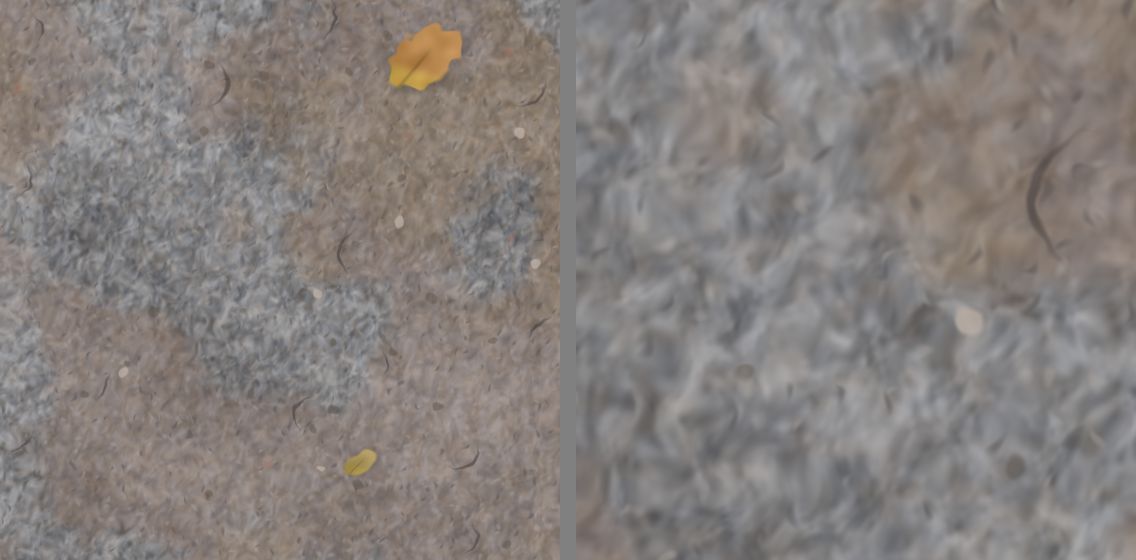
Left: the whole. Right: its middle third, enlarged.
This texture is drawn by a WebGL 2 fragment shader. Its source:

```glsl
#version 300 es
precision highp float;

uniform vec2 u_resolution;
out vec4 fragColor;

float hash(vec2 p) {
    vec3 q = fract(p.xyx * vec3(0.1031, 0.1030, 0.0973));
    q += dot(q, q.yzx + 33.33);
    return fract((q.x + q.y) * q.z);
}

float noise(vec2 p) {
    vec2 i = floor(p), f = fract(p);
    f = f * f * (3.0 - 2.0 * f);
    vec2 e = vec2(0.0, 1.0);
    return mix(mix(hash(i), hash(i + e.yx), f.x),
               mix(hash(i + e), hash(i + e.yy), f.x), f.y);
}

mat2 rotation(float a) {
    float c = cos(a), s = sin(a);
    return mat2(c, -s, s, c);
}

float fbm(vec2 p) {
    float sum = 0.0, amp = 0.53;
    for (int i = 0; i < 4; i++) {
        sum += amp * noise(p);
        p = rotation(0.6) * p * 2.03 + 17.3;
        amp *= 0.5;
    }
    return sum;
}

// Coverage of scattered, bent ellipses; half sizes are in canvas units
float scatter(vec2 p, float cells, float density, vec2 halfSize, float bend, float spread, float seed) {
    vec2 g = p * cells, id = floor(g);
    float cover = 0.0;
    for (int y = -1; y <= 1; y++) {
        for (int x = -1; x <= 1; x++) {
            vec2 c = id + vec2(x, y), k = c + seed;
            vec2 center = c + 0.15 + 0.7 * vec2(hash(k + 11.0), hash(k + 37.0));
            vec2 q = rotation(-0.35 + spread * (hash(k + 53.0) - 0.5)) * (g - center) / cells;
            vec2 size = halfSize * mix(0.55, 1.25, hash(k + 71.0));
            q.x += bend * (hash(k + 83.0) - 0.5) * q.y * q.y / size.y;
            float d = (length(q / size) - 1.0) * min(size.x, size.y);
            float present = step(hash(k + 97.0), density);
            cover = max(cover, present * (1.0 - smoothstep(-0.002, 0.002, d)));
        }
    }
    return cover;
}

// Signed distance to a pointed, ragged oval along the x axis
float leafDistance(vec2 q, vec2 halfSize, float ragged) {
    vec2 n = abs(q / halfSize);
    float d = (pow(n.x, 2.4) + pow(n.y, 1.5) - 1.0) * halfSize.y * 0.55;
    return d + ragged * (noise(q * 55.0 + 9.0) - 0.5);
}

float fill(float d, float soft) {
    return 1.0 - smoothstep(-soft, soft, d);
}

vec3 ground(vec2 p) {
    vec2 warp = vec2(noise(p * 38.0), noise(p * 38.0 + 50.0)) - 0.5;
    float gravel = smoothstep(0.47, 0.62, fbm(p * 4.3 + vec2(3.1, 8.4)));
    float ochre = smoothstep(0.5, 0.7, fbm(p * 4.0 + vec2(41.0, 22.0)));

    vec3 col = mix(vec3(0.537, 0.492, 0.472), vec3(0.507, 0.503, 0.508), gravel);
    col = mix(col, vec3(0.540, 0.482, 0.415), 0.6 * ochre * (1.0 - gravel));
    col += 0.15 * (fbm(p * 6.5 + 71.0) - 0.5);

    // Fine grain, rougher on the gravel
    vec2 g = rotation(-0.35) * (p + 0.012 * warp) * vec2(1.15, 0.85);
    float grain = 0.11 * (noise(g * 58.0) - 0.5) + 0.12 * (noise(g * 115.0 + 7.0) - 0.5)
                + 0.05 * (noise(g * 210.0 + 19.0) - 0.5);
    col += grain * mix(0.75, 1.3, gravel);
    vec3 tint = vec3(1.0, 0.1, -1.0) * (noise(p * 75.0 + 31.0) - 0.5);
    return col + 0.025 * tint;
}

vec3 debris(vec3 col, vec2 p) {
    vec2 q = p + 0.006 * (vec2(noise(p * 90.0), noise(p * 90.0 + 23.0)) - 0.5);
    col = mix(col, vec3(0.34, 0.32, 0.32), 0.50 * scatter(q, 34.0, 0.32, vec2(0.0024, 0.0055), 0.6, 1.6, 100.0));
    col = mix(col, vec3(0.66, 0.64, 0.62), 0.42 * scatter(q, 38.0, 0.30, vec2(0.0028, 0.0048), 0.0, 2.2, 200.0));
    col = mix(col, vec3(0.35, 0.31, 0.27), 0.45 * scatter(q, 12.0, 0.16, vec2(0.009, 0.007), 0.0, 3.0, 300.0));
    col = mix(col, vec3(0.29, 0.26, 0.26), 0.65 * scatter(q, 8.0, 0.16, vec2(0.003, 0.027), 1.2, 1.2, 400.0));
    col = mix(col, vec3(0.64, 0.44, 0.39), 0.50 * scatter(q, 9.0, 0.07, vec2(0.008, 0.006), 0.0, 3.0, 500.0));
    col = mix(col, vec3(0.75, 0.70, 0.66), 0.75 * scatter(q, 11.0, 0.08, vec2(0.007, 0.009), 0.0, 3.0, 600.0));
    return col;
}

vec3 leaf(vec3 col, vec2 p, vec2 center, float angle, vec2 halfSize, vec3 blade, vec3 tip) {
    vec2 q = rotation(angle) * (p - center);
    float d = leafDistance(q, halfSize, halfSize.y * 0.3);
    float shade = fill(leafDistance(q + halfSize.y * vec2(0.0, 0.16), halfSize, 0.0), 0.012);
    col *= 1.0 - 0.16 * shade;

    float along = q.x / halfSize.x;
    vec3 paint = mix(tip, blade, smoothstep(-0.7, -0.25, along + 0.5 * q.y / halfSize.y));
    paint += 0.10 * (noise(q * 45.0) - 0.5) + 0.05 * along;
    float fold = fill(abs(q.y - 0.25 * q.x) - halfSize.y * 0.04, halfSize.y * 0.10);
    paint *= 1.0 - 0.22 * fold * smoothstep(0.5, -0.3, along);
    return mix(col, paint, fill(d, 0.003));
}

void main() {
    vec2 p = gl_FragCoord.xy / min(u_resolution.x, u_resolution.y);
    vec3 col = debris(ground(p), p);
    col = leaf(col, p, vec2(0.757, 0.897), 0.62, vec2(0.072, 0.046), vec3(0.71, 0.52, 0.30), vec3(0.77, 0.63, 0.31));
    col = leaf(col, p, vec2(0.645, 0.175), 0.55, vec2(0.031, 0.016), vec3(0.67, 0.59, 0.37), vec3(0.70, 0.61, 0.34));
    fragColor = vec4(clamp(col, 0.0, 1.0), 1.0);
}
```
